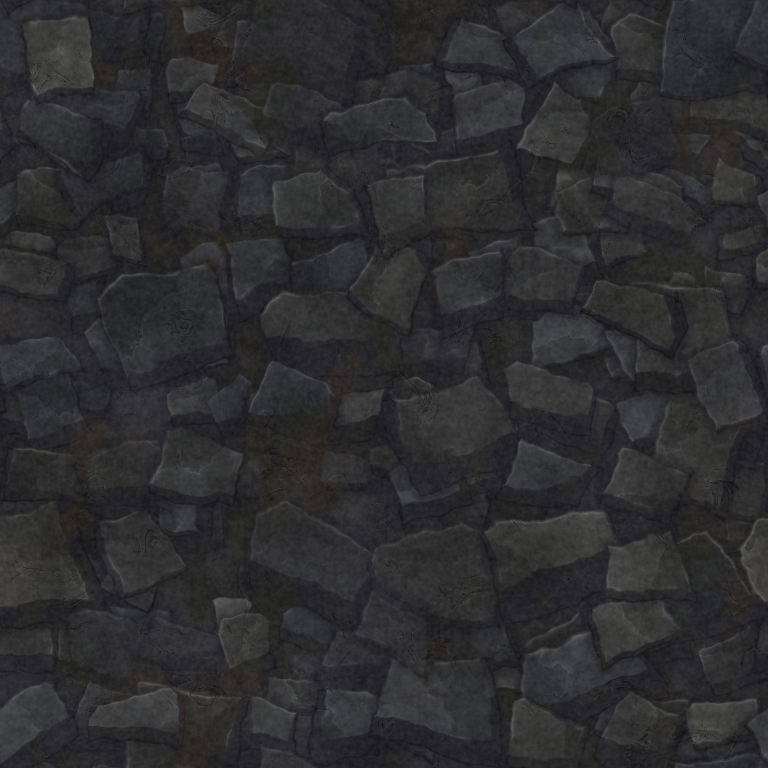
Give the GLSL for this texture, as a three.js fragment shader.

```glsl
varying vec2 vUv;

float hash(vec2 p) {
  return fract(sin(dot(p, vec2(127.1, 311.7))) * 43758.5);
}

vec2 gradient(vec2 cell) {
  float angle = 6.2832 * hash(cell);
  return vec2(cos(angle), sin(angle));
}

float noise(vec2 p) {
  vec2 i = floor(p), f = fract(p);
  vec2 u = f * f * f * (f * (f * 6.0 - 15.0) + 10.0);
  vec2 e = vec2(1.0, 0.0);
  float low = mix(dot(gradient(i), f), dot(gradient(i + e.xy), f - e.xy), u.x);
  float high = mix(dot(gradient(i + e.yx), f - e.yx), dot(gradient(i + e.xx), f - e.xx), u.x);
  return mix(low, high, u.y);
}

float fbm(vec2 p) {
  float sum = 0.0, amplitude = 0.6;
  for (int i = 0; i < 5; i++) {
    sum += amplitude * noise(p);
    p = mat2(1.6, 1.2, -1.2, 1.6) * p + 7.3;
    amplitude *= 0.55;
  }
  return sum;
}

// One layer of scattered cut blocks, painted over the colour below
vec3 paintBlocks(vec3 color, vec2 uv, float count, float seed, float density, float wear) {
  vec2 grid = uv * count;

  for (int j = -1; j <= 1; j++) {
    for (int i = -1; i <= 1; i++) {
      vec2 cell = floor(grid) + vec2(float(i), float(j));
      vec2 id = mod(cell, count) + seed * 17.0;
      if (hash(id) > density) continue;

      vec2 jitter = vec2(hash(id + 0.31), hash(id + 0.57)) - 0.5;
      vec2 p = grid - cell - 0.5 - 0.45 * jitter;
      float turn = 0.9 * (hash(id + 0.73) - 0.5);
      float stretch = 0.22 * (hash(id + 0.19) - 0.35);
      float lightAngle = 2.0 + 1.6 * (hash(id + 0.39) - 0.5);
      vec2 light = vec2(cos(lightAngle), sin(lightAngle));

      // Four sides and two corner cuts, each with its own bevel
      float outside = -9.0, rim = -9.0, facing = 0.0;
      for (int k = 0; k < 6; k++) {
        float side = float(k);
        float r = hash(id + 0.11 * side + 3.7);
        float angle = turn + 1.5708 * side + 0.4 * (r - 0.5);
        float reach = 0.36 + 0.12 * r + stretch * (1.0 - 2.0 * mod(side, 2.0));
        if (k > 3) {
          angle += 0.5 + 0.6 * r;
          reach = 0.46 + 0.16 * r;
        }
        vec2 normal = vec2(cos(angle), sin(angle));
        float edge = dot(p, normal) - reach;
        float lit = dot(normal, light);
        float bevel = 0.025 + 0.24 * hash(id + 0.17 * side) * max(0.0, 0.25 - lit);
        outside = max(outside, edge);
        if (edge + bevel > rim) {
          rim = edge + bevel;
          facing = lit;
        }
      }
      outside /= count;
      rim /= count;

      // Flat top with a broken second plane and a slight tilt
      float tone = hash(id + 0.91);
      vec3 top = mix(vec3(0.195, 0.2, 0.216), vec3(0.222, 0.221, 0.212), hash(id + 0.47));
      top *= 0.83 + 0.34 * tone + 0.16 * dot(p, light);
      float breakAngle = 6.2832 * hash(id + 0.63);
      float plane = dot(p, vec2(cos(breakAngle), sin(breakAngle))) - 0.12 + 0.35 * wear;
      top *= 1.0 - 0.16 * smoothstep(-0.01, 0.02, plane);
      float seam = abs(plane) / count;
      top += 0.055 * exp(-seam / 0.0018) * smoothstep(-0.05, 0.25, wear);

      vec3 flank = mix(vec3(0.142, 0.141, 0.156), vec3(0.235, 0.235, 0.236), smoothstep(-0.5, 1.0, facing));
      vec3 block = mix(top, flank, smoothstep(-0.0015, 0.0015, rim));
      block *= 1.0 + 0.3 * wear;

      // Pale worn rim, contact shadow and dark outline
      float chip = smoothstep(-0.15, 0.3, wear + 0.2 * facing);
      block += vec3(0.105, 0.105, 0.108) * chip * exp(-abs(rim) / 0.0017);
      block *= 1.0 - 0.3 * smoothstep(-0.004, 0.0, outside);
      float shadow = 1.0 - smoothstep(-0.004, 0.015, outside);
      color = mix(color, vec3(0.122, 0.122, 0.14), 0.6 * shadow);
      float solid = mix(0.5, 1.0, smoothstep(0.05, 0.5, hash(id + 0.83)));
      color = mix(color, block, solid * (1.0 - smoothstep(-0.0015, 0.0015, outside)));
    }
  }
  return color;
}

void main() {
  vec2 uv = vUv;
  vec2 warp = vec2(noise(uv * 13.0), noise(uv * 13.0 + 41.0));
  vec2 chipping = vec2(noise(uv * 55.0 + 9.0), noise(uv * 55.0 + 77.0));
  vec2 rough = uv + 0.014 * warp + 0.0045 * chipping;
  float wear = fbm(uv * 19.0 + 5.0);
  float patches = fbm(uv * 4.0 + 23.0);

  // Dark earth, then rubble and larger blocks
  vec3 color = mix(vec3(0.158, 0.155, 0.148), vec3(0.168, 0.168, 0.18), smoothstep(-0.2, 0.2, patches));
  color *= 1.0 + 0.4 * wear;
  color = paintBlocks(color, rough, 14.0, 1.0, 0.65, wear);
  color = paintBlocks(color, rough, 10.0, 2.0, 0.7, wear);
  color = paintBlocks(color, rough, 6.0, 3.0, 0.6, wear);
  color = paintBlocks(color, rough, 9.0, 4.0, 0.42, wear);

  // Rusty soil and faint moss gathered in the darker gaps
  float gaps = 1.0 - smoothstep(0.14, 0.21, color.g);
  float soil = smoothstep(0.1, 0.32, fbm(uv * 6.0 + 61.0) + 0.3 * wear);
  float moss = smoothstep(0.12, 0.32, fbm(uv * 7.0 + 97.0) + 0.2 * wear);
  color = mix(color, vec3(0.175, 0.155, 0.125), soil * (0.1 + 0.45 * gaps));
  color = mix(color, vec3(0.145, 0.15, 0.122), moss * (0.1 + 0.4 * gaps));

  // Hairline cracks with a pale lip
  float crack = fbm(uv * 9.0 + 2.0 * warp + 131.0);
  float broken = smoothstep(0.0, 0.25, noise(uv * 15.0 + 51.0));
  color *= 1.0 - 0.35 * broken * exp(-abs(crack) / 0.012);
  color += 0.035 * broken * exp(-abs(crack - 0.035) / 0.012);

  // Broad light, brush streaks and fine grain
  color *= 1.06 + 0.34 * patches + 0.16 * noise(uv * vec2(55.0, 95.0));
  color += 0.032 * noise(uv * 130.0) + 0.03 * noise(uv * 230.0 + 19.0);
  gl_FragColor = vec4(color, 1.0);
}
```
